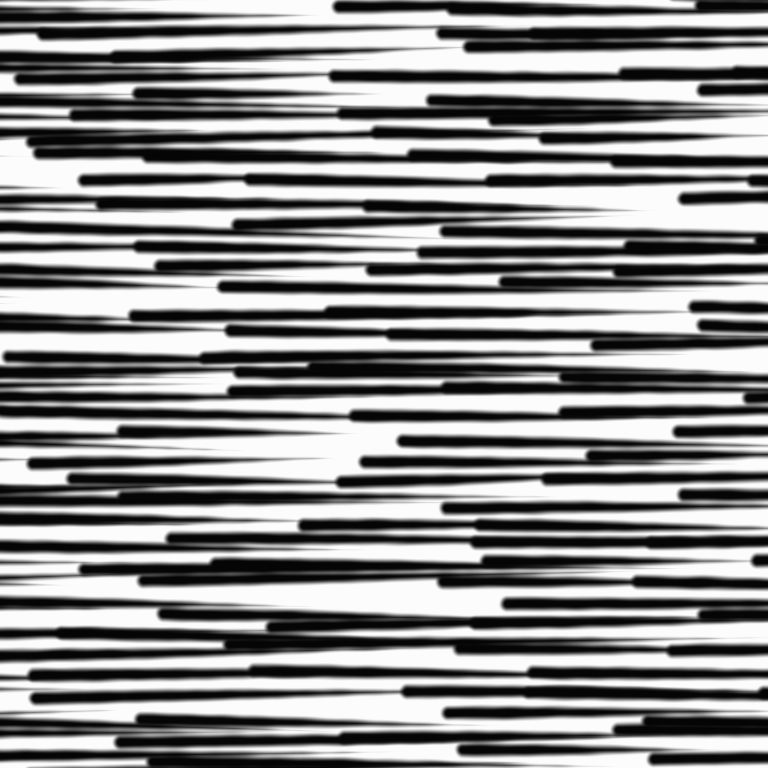
Reproduce this pattern procedurally as a three.js fragment shader.

```glsl
varying vec2 vUv;

vec2 hash2(vec2 p) {
  vec2 q = vec2(dot(p, vec2(127.1, 311.7)), dot(p, vec2(269.5, 183.3)));
  return fract(sin(q) * 43758.545);
}

float gradientNoise(vec2 p) {
  vec2 i = floor(p);
  vec2 f = fract(p);
  vec2 u = f * f * (3.0 - 2.0 * f);
  float a = dot(hash2(i) * 2.0 - 1.0, f);
  float b = dot(hash2(i + vec2(1.0, 0.0)) * 2.0 - 1.0, f - vec2(1.0, 0.0));
  float c = dot(hash2(i + vec2(0.0, 1.0)) * 2.0 - 1.0, f - vec2(0.0, 1.0));
  float d = dot(hash2(i + 1.0) * 2.0 - 1.0, f - 1.0);
  return mix(mix(a, b, u.x), mix(c, d, u.x), u.y);
}

// Ink of one stroke: round head at the origin, tapering away to the right
float strokeInk(vec2 p, float len, float slope, float bend, float rough) {
  float softness = 0.0046;
  float t = max(p.x / len, 0.0);
  p.y -= slope * p.x + bend * p.x * p.x;
  float radius = mix(0.0076, -softness, t * t) + rough;
  float dist = length(vec2(min(p.x, 0.0), p.y));
  return smoothstep(-softness, softness, radius - dist);
}

void main() {
  vec2 cell = vec2(1.0 / 3.0, 1.0 / 36.0);
  float rough = 0.0016 * gradientNoise(vUv * vec2(28.0, 70.0));
  float baseRow = floor(vUv.y / cell.y);
  float paper = 1.0;

  // Strokes of nearby rows whose heads lie to the left
  for (int j = -2; j <= 2; j++) {
    float row = baseRow + float(j);
    float shift = fract(row * 0.618) * cell.x;
    float baseColumn = floor((vUv.x - shift) / cell.x);
    for (int k = 0; k < 4; k++) {
      vec2 id = vec2(baseColumn - float(k), row);
      vec2 place = hash2(id + 17.0);
      vec2 form = hash2(id + 53.0);
      vec2 head = (id + vec2(0.06 + 0.8 * place.x, 0.15 + 0.7 * place.y)) * cell;
      head.x += shift;
      float slope = (form.y - 0.5) * 0.045;
      float bend = (fract(form.x * 37.0) - 0.5) * 0.03;
      paper *= 1.0 - strokeInk(vUv - head, mix(0.32, 0.76, form.x), slope, bend, rough);
    }
  }

  gl_FragColor = vec4(vec3(mix(0.02, 0.99, paper)), 1.0);
}
```
